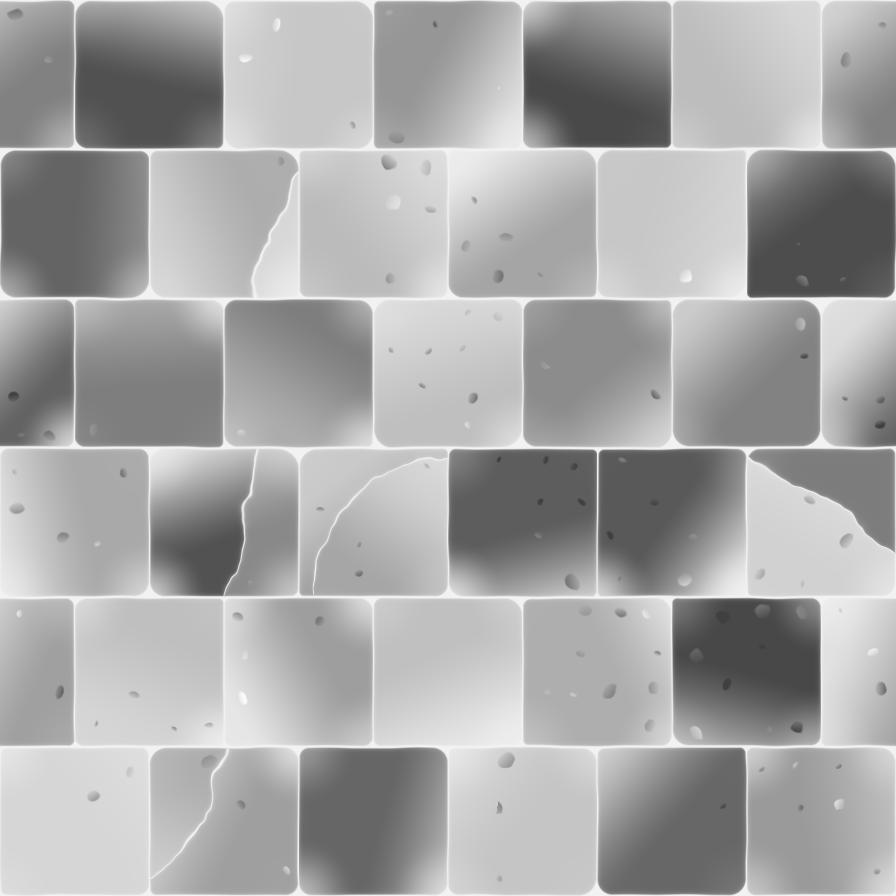
A WebGL 1 fragment shader for this texture map:

```glsl
precision highp float;
// Worn grey paving: six rows of six rounded square blocks in running bond.
// Each block has a hashed tone, a tilted light ramp and glowing corners;
// a few are split by cracks, and small chips are scattered over everything.

uniform vec2 u_resolution;

const float TILES = 6.0;          // blocks across and down
const float ROW_SHIFT = 0.5;      // offset of every second row
const vec2 JOINT = vec2(0.004, 0.008); // half widths of upright and level joints
const float EDGE_WOBBLE = 0.009;
const float CORNER_MIN = 0.03;
const float CORNER_MAX = 0.13;
const float TONE_DARK = 0.28;
const float TONE_LIGHT = 0.85;
const float RAMP_TONE = 0.91;     // tone the tilted ramps rise to
const float JOINT_TONE = 0.95;
const float RIM_WIDTH = 0.011;
const float RIM_STRENGTH = 0.32;
const float SOFTNESS = 0.004;     // half width of the blurred block edge
const float CRACK_CHANCE = 0.11;
const float CHIP_GRID = 24.0;     // chip cells across the canvas
const float CHIP_CHANCE = 0.55;

float hash(vec2 p, float seed) {
  vec3 v = fract(vec3(p.xyx + seed * 7.13) * vec3(0.1031, 0.1030, 0.0973));
  v += dot(v, v.yzx + 33.33);
  return fract((v.x + v.y) * v.z);
}

// Value noise that repeats every `period` units.
float noise(vec2 p, float period, float seed) {
  vec2 i = floor(p);
  vec2 f = fract(p);
  f = f * f * (3.0 - 2.0 * f);
  vec2 a = mod(i, period);
  vec2 b = mod(i + 1.0, period);
  return mix(mix(hash(a, seed), hash(vec2(b.x, a.y), seed), f.x),
             mix(hash(vec2(a.x, b.y), seed), hash(b, seed), f.x), f.y);
}

vec2 direction(float turn) {
  float angle = 6.28318 * turn;
  return vec2(cos(angle), sin(angle));
}

float roundedBox(vec2 p, vec2 halfSize, float radius) {
  vec2 d = abs(p) - halfSize + radius;
  return length(max(d, 0.0)) + min(max(d.x, d.y), 0.0) - radius;
}

// Signed offset from the crack line of a block; far away if it has none.
float crackOffset(vec2 q, vec2 id, vec2 uv) {
  if (hash(id, 11.0) > CRACK_CHANCE) return -1.0;
  vec2 across = direction(hash(id, 12.0));
  float along = dot(q, vec2(-across.y, across.x));
  float bend = (hash(id, 13.0) - 0.5) * 1.6 * along * along;
  float rough = 0.09 * (noise(uv * 30.0, 30.0, 14.0) - 0.5)
              + 0.02 * (noise(uv * 96.0, 96.0, 15.0) - 0.5);
  return dot(q, across) - mix(0.08, 0.30, hash(id, 16.0)) + bend + rough;
}

// Flat tone of one piece, rising to light along a random direction.
float pieceTone(vec2 q, vec2 id, float piece) {
  float seed = 20.0 + 10.0 * piece;
  float base = mix(TONE_DARK, TONE_LIGHT, hash(id, seed));
  float t = dot(q, direction(hash(id, seed + 1.0)));
  float start = mix(-0.35, 0.10, hash(id, seed + 2.0));
  float s = clamp((t - start) / 0.7, 0.0, 1.0);
  float ramp = mix(s, s * s * (3.0 - 2.0 * s), 0.5);
  return mix(base, RAMP_TONE, ramp * mix(0.4, 1.0, hash(id, seed + 3.0)));
}

// Small tilted pits and flakes, one at most per grid cell.
float addChips(float tone, vec2 uv) {
  vec2 g = uv * CHIP_GRID;
  vec2 id = mod(floor(g), CHIP_GRID);
  float cluster = smoothstep(0.25, 0.9, noise(uv * TILES, TILES, 40.0));
  if (hash(id, 41.0) > CHIP_CHANCE * cluster) return tone;
  vec2 center = 0.3 + 0.4 * vec2(hash(id, 42.0), hash(id, 43.0));
  vec2 axis = direction(hash(id, 44.0));
  vec2 p = fract(g) - center;
  p = vec2(dot(p, axis), dot(p, vec2(-axis.y, axis.x)));
  p.y *= mix(1.1, 1.7, hash(id, 45.0));
  float size = mix(0.08, 0.23, pow(hash(id, 46.0), 1.6));
  float d = length(p) - size + 0.08 * (noise(uv * 144.0, 144.0, 47.0) - 0.5);
  float aa = 1.5 * CHIP_GRID / u_resolution.y;
  float mask = 1.0 - smoothstep(-aa, aa, d);
  float depth = mix(0.06, 0.26, hash(id, 48.0)) * (0.7 + 0.5 * p.y / size);
  float lightFlake = step(0.62, hash(id, 49.0) + 0.5 * (0.55 - tone));
  float chip = mix(tone - depth, tone + 0.7 * depth, lightFlake);
  return mix(tone, clamp(chip, 0.25, 0.98), mask);
}

void main() {
  vec2 uv = gl_FragCoord.xy / u_resolution;
  float aa = max(SOFTNESS, TILES / u_resolution.y);

  // Running bond layout
  vec2 p = uv * TILES;
  p.x += ROW_SHIFT * mod(floor(p.y), 2.0);
  vec2 id = mod(floor(p), TILES);
  vec2 q = fract(p) - 0.5;

  // Block outline with uneven edges and a different radius at each corner
  vec2 wobble = vec2(noise(uv * 30.0, 30.0, 1.0), noise(uv * 30.0, 30.0, 2.0));
  vec2 corner = id * 2.0 + step(0.0, q);
  float radius = mix(CORNER_MIN, CORNER_MAX, pow(hash(corner, 3.0), 1.5));
  float d = roundedBox(q + (wobble - 0.5) * EDGE_WOBBLE, 0.5 - JOINT, radius);

  // Cracks split a block into two pieces
  float crack = crackOffset(q, id, uv);
  float crackWidth = mix(0.001, 0.008, noise(uv * 42.0, 42.0, 4.0));
  d = max(d, crackWidth - abs(crack));

  // Surface tone, corner glow and a thin bright rim
  float tone = pieceTone(q, id, step(0.0, crack));
  float glow = 1.0 - smoothstep(0.0, 0.40, length(0.5 - abs(q)));
  tone = mix(tone, JOINT_TONE, glow * pow(hash(corner, 6.0), 1.8) * 0.8);
  tone = mix(tone, JOINT_TONE, RIM_STRENGTH * exp(min(d, 0.0) / RIM_WIDTH));

  tone = mix(tone, JOINT_TONE, smoothstep(-aa, aa, d));
  gl_FragColor = vec4(vec3(addChips(tone, uv)), 1.0);
}
```
